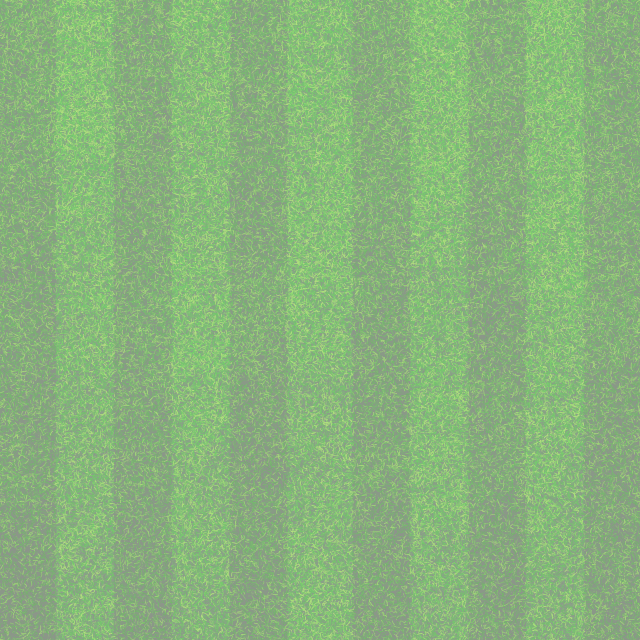
Give the GLSL for this texture, as a Shadertoy shader.

```glsl
// Mown lawn: eleven alternating vertical stripes covered in tiny scattered grass blades.

const float CENTRE_HALF = 0.0505;  // half width of the middle stripe
const float STRIPE_WIDTH = 0.0905; // width of the stripes beside it
const float CELLS = 200.0;         // blade cells across the canvas
const int LAYERS = 4;              // overlapping blade layers
const float HALF_LENGTH = 0.0039;
const float HALF_WIDTH = 0.0006;

const vec3 SOIL_DARK = vec3(0.54, 0.60, 0.53);
const vec3 SOIL_LIGHT = vec3(0.54, 0.64, 0.53);
const vec3 BLADE_DULL = vec3(0.46, 0.68, 0.43);
const vec3 BLADE_GREEN = vec3(0.45, 0.81, 0.42);
const vec3 BLADE_YELLOW = vec3(0.72, 0.90, 0.49);

// Integer hash giving three values from 0 to 1
vec3 hash3(ivec3 cell) {
    uvec3 v = uvec3(cell + 4096) * 1664525u + 1013904223u;
    v.x += v.y * v.z; v.y += v.z * v.x; v.z += v.x * v.y;
    v ^= v >> 16u;
    v.x += v.y * v.z; v.y += v.z * v.x; v.z += v.x * v.y;
    return vec3(v >> 8u) / 16777216.0;
}

// Gradient noise, about -0.7 to 0.7
float cornerSlope(ivec2 corner, vec2 offset) {
    float angle = 6.2832 * hash3(ivec3(corner, 77)).x;
    return dot(vec2(cos(angle), sin(angle)), offset);
}

float gradientNoise(vec2 p) {
    ivec2 i = ivec2(floor(p));
    vec2 f = fract(p);
    vec2 u = f * f * f * (f * (f * 6.0 - 15.0) + 10.0);
    float low = mix(cornerSlope(i, f),
                    cornerSlope(i + ivec2(1, 0), f - vec2(1, 0)), u.x);
    float high = mix(cornerSlope(i + ivec2(0, 1), f - vec2(0, 1)),
                     cornerSlope(i + ivec2(1, 1), f - vec2(1, 1)), u.x);
    return mix(low, high, u.y);
}

// 0 on dark stripes, 1 on light ones, mirrored about the middle
float stripeTone(float x, float soft) {
    float s = (abs(x - 0.5) - CENTRE_HALF) / STRIPE_WIDTH;
    float toEdge = 0.5 - abs(fract(s) - 0.5);
    float side = mod(floor(s), 2.0) * 2.0 - 1.0;
    return clamp(0.5 + side * toEdge * STRIPE_WIDTH / soft, 0.0, 1.0);
}

// Lushness of the turf: uneven patches and clumps, fuller towards the top
float turfVigour(vec2 p) {
    return 0.24 * (p.y - 0.5) + 0.18 * gradientNoise(p * 5.0)
         + 0.15 * gradientNoise(p * 17.0) + 0.15 * gradientNoise(p * 47.0);
}

// Coverage of one slightly curved blade centred at the origin
float bladeCoverage(vec2 p, float angle, float bend, float halfLength, float pixel) {
    float c = cos(angle), s = sin(angle);
    vec2 q = vec2(c * p.x + s * p.y, c * p.y - s * p.x);
    q.y += bend * (q.x * q.x / halfLength - 0.3 * halfLength);
    float d = length(vec2(max(abs(q.x) - halfLength, 0.0), q.y));
    return clamp((HALF_WIDTH - d) / pixel + 0.5, 0.0, 1.0);
}

// Withered, green or yellow blade, by a random pick
vec3 bladeColour(float tone, float vigour, float pick, float shade) {
    float lush = clamp(0.3 + 0.45 * tone + vigour + 0.6 * (shade - 0.5), 0.0, 1.0);
    vec3 leaf = mix(BLADE_DULL, BLADE_GREEN, lush);
    float yellowing = smoothstep(0.5, 1.05, pick + 0.06 * tone + 0.3 * vigour);
    float alive = smoothstep(0.16, 0.26, pick + 0.08 * tone + 0.3 * vigour);
    return mix(SOIL_DARK, mix(leaf, BLADE_YELLOW, yellowing * mix(0.85, 1.0, tone)), alive);
}

// Paints one layer of scattered blades over a colour
vec3 paintBlades(vec3 colour, vec2 p, int layer, float vigour, float pixel) {
    vec2 grid = p * CELLS + vec2(0.37, 0.61) * float(layer);
    ivec2 home = ivec2(floor(grid));
    for (int y = -1; y <= 1; y++)
    for (int x = -1; x <= 1; x++) {
        ivec2 cell = home + ivec2(x, y);
        vec3 place = hash3(ivec3(cell, layer));
        vec3 look = hash3(ivec3(cell, layer + 20));
        vec3 form = hash3(ivec3(cell, layer + 40));
        vec2 offset = (grid - vec2(cell) - place.xy) / CELLS;
        float tone = stripeTone(p.x - offset.x, 0.002);
        float present = step(look.x, 0.76 + 0.16 * tone + 0.6 * vigour);
        float size = HALF_LENGTH * mix(0.45, 1.0, form.x);
        float cover = bladeCoverage(offset, 3.1416 * place.z, 0.5 * (form.y - 0.5), size, pixel);
        vec3 blade = bladeColour(tone, vigour, look.y, look.z);
        colour = mix(colour, blade, cover * present * mix(0.6, 1.0, form.z));
    }
    return colour;
}

void mainImage(out vec4 fragColor, in vec2 fragCoord) {
    vec2 p = fragCoord / iResolution.y;
    float pixel = 1.0 / iResolution.y;
    float vigour = turfVigour(p);

    // Ground between the blades
    float tone = stripeTone(p.x, max(pixel, 0.002));
    vec3 colour = mix(SOIL_DARK, SOIL_LIGHT, tone);
    colour += vec3(-0.06, 0.08, -0.06) * vigour;

    // Grass
    for (int layer = 0; layer < LAYERS; layer++)
        colour = paintBlades(colour, p, layer, vigour, pixel);

    fragColor = vec4(colour, 1.0);
}
```
